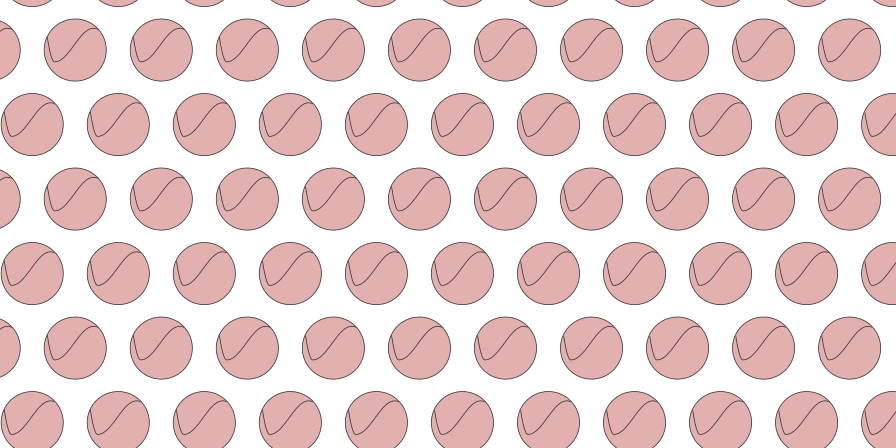
Reproduce this pattern procedurally as a WebGL 1 fragment shader.

```glsl
precision highp float;
// Staggered rows of pink discs, each outlined and crossed by a thin wavy line.

uniform vec2 u_resolution;

const float SPACING = 0.19206;             // disc to disc, in canvas heights
const float ROW_HEIGHT = SPACING * 0.866;  // triangular lattice
const float RADIUS = 0.0693;
const float LINE_WIDTH = 0.0017;

// Height of the wave at x, both in disc radii: steep drop, then a smooth rise.
float wave(float x) {
  float u = x + 0.66;
  float drop = -0.38 + 14.0 * u * u;
  float rise = 0.16 - 0.54 * cos(3.14159 * u / 1.25);
  return u < 0.0 ? drop : rise;
}

// Fraction of a pixel lying on the positive side of an edge.
float coverage(float dist, float pixel) {
  return clamp(dist / pixel + 0.5, 0.0, 1.0);
}

// Pixel coverage of a line, also correct when thinner than a pixel.
float stroke(float dist, float pixel) {
  return coverage(dist + 0.5 * LINE_WIDTH, pixel)
       - coverage(dist - 0.5 * LINE_WIDTH, pixel);
}

void main() {
  float pixel = 1.0 / u_resolution.y;
  vec2 p = gl_FragCoord.xy * pixel - vec2(0.0719, 0.0567);

  // Nearest disc centre, with odd rows shifted by half a step
  float row = floor(p.y / ROW_HEIGHT + 0.5);
  p.x -= 0.5 * SPACING * mod(row, 2.0);
  vec2 q = vec2(mod(p.x + 0.5 * SPACING, SPACING) - 0.5 * SPACING,
                p.y - row * ROW_HEIGHT);

  // Disc and its outline
  float edge = RADIUS - length(q);
  float disc = coverage(edge, pixel);
  float outline = stroke(edge, pixel);

  // Wave, with its vertical distance corrected by the slope
  vec2 s = q / RADIUS;
  float slope = (wave(s.x + 0.005) - wave(s.x - 0.005)) / 0.01;
  float waveDist = RADIUS * (s.y - wave(s.x)) / sqrt(1.0 + slope * slope);
  float curve = stroke(waveDist, pixel) * disc;

  vec3 color = mix(vec3(1.0), vec3(0.89, 0.69, 0.69), disc);
  color = mix(color, vec3(0.2, 0.19, 0.18), max(outline, curve));
  gl_FragColor = vec4(color, 1.0);
}
```
